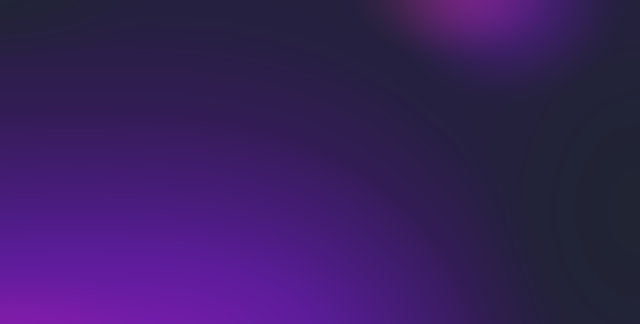
Reproduce this background procedurally as a Shadertoy shader.

```glsl
// Soft round falloff: 1 at the centre, 0 at the given radii
float glow(vec2 uv, vec2 centre, vec2 radii) {
    vec2 q = (uv - centre) / radii;
    float k = max(1.0 - dot(q, q), 0.0);
    return k * k;
}

// Colour of the large violet bloom, from its core (0) to the night sky (1)
vec3 bloomRamp(float t) {
    vec3 c = mix(vec3(0.46, 0.11, 0.67), vec3(0.36, 0.11, 0.60), smoothstep(-0.05, 0.25, t));
    c = mix(c, vec3(0.28, 0.11, 0.48), clamp((t - 0.21) / 0.19, 0.0, 1.0));
    c = mix(c, vec3(0.20, 0.11, 0.335), clamp((t - 0.40) / 0.26, 0.0, 1.0));
    return mix(c, vec3(0.143, 0.126, 0.245), smoothstep(0.58, 1.04, t));
}

void mainImage(out vec4 fragColor, in vec2 fragCoord) {
    vec2 uv = fragCoord / iResolution.xy;

    // Bloom along the floor: broad and flat sideways, steady upwards
    float across = pow(abs(uv.x - 0.12) / 0.77, 2.1);
    float bloom = pow(pow(across, 1.4) + pow(uv.y, 1.4), 0.714);
    vec3 colour = bloomRamp(bloom);

    // Slate shade at the right side and the upper left corner
    vec3 slate = vec3(0.125, 0.14, 0.20);
    float shade = glow(uv, vec2(1.0, 0.35), vec2(0.30, 0.80))
                + 0.7 * glow(uv, vec2(0.0, 1.02), vec2(0.25, 0.25));
    colour = mix(colour, slate, min(shade, 1.0));

    // Violet and rose lights at the top
    colour += vec3(0.14, -0.01, 0.235) * glow(uv, vec2(0.79, 1.0), vec2(0.20, 0.34));
    colour += vec3(0.185, 0.025, 0.07) * glow(uv, vec2(0.71, 1.03), vec2(0.18, 0.24));

    // Magenta touch in the lower left corner
    colour += vec3(0.05, 0.0, 0.0) * glow(uv, vec2(0.0), vec2(0.25, 0.20));

    fragColor = vec4(colour, 1.0);
}
```
